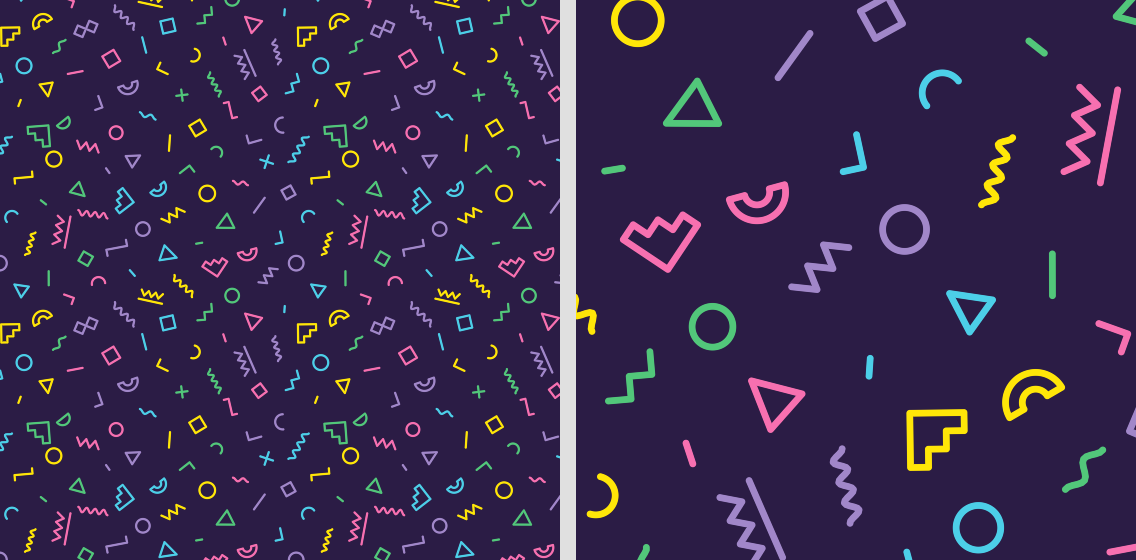
Left: the whole. Right: its middle third, enlarged.
Reproduce this pattern procedurally as a WebGL 2 fragment shader.

```glsl
#version 300 es
precision highp float;

uniform vec2 u_resolution;
out vec4 fragColor;

const float PI = 3.14159;
const float REPEATS = 1.887;      // tiles across the canvas
const float MOTIF_UNIT = 0.0246;  // motif unit, in tiles
const float HALF_STROKE = 0.155;  // in motif units
const float REACH = 3.0;          // largest motif radius, in motif units
const float JITTER = 0.028;       // spread of positions, in tiles
const vec2 SIZE_RANGE = vec2(0.85, 1.15);

const int MOTIFS = 76;            // motifs per tile
const int LATTICE_STEP = 29;      // spreads the motifs evenly
const int SHUFFLE_STEP = 33;      // keeps equal kinds apart
const int KINDS = 18;
const int KIND_COUNT[KINDS] = int[](7, 6, 7, 5, 4, 1, 7, 3, 3, 2, 3, 5, 7, 6, 4, 3, 2, 1);

const vec3 BACKGROUND = vec3(0.17, 0.11, 0.27);
const vec3 PURPLE = vec3(0.63, 0.53, 0.79);
const vec3 YELLOW = vec3(1.00, 0.90, 0.03);
const vec3 PINK = vec3(0.97, 0.44, 0.69);
const vec3 BLUE = vec3(0.30, 0.81, 0.91);
const vec3 GREEN = vec3(0.32, 0.78, 0.48);
const vec3 PALETTE[5] = vec3[](PURPLE, YELLOW, PINK, BLUE, GREEN);

vec4 hash4(float n) {
    vec4 h = fract(n * vec4(0.1031, 0.1030, 0.0973, 0.1099));
    h += dot(h, h.wzxy + 33.33);
    return fract((h.xxyz + h.yzzw) * h.zywx);
}

float segment(vec2 p, vec2 a, vec2 b) {
    vec2 ab = b - a;
    return length(p - a - ab * clamp(dot(p - a, ab) / dot(ab, ab), 0.0, 1.0));
}

// Circular arc centred on the +y direction
float arc(vec2 p, float radius, float halfAngle) {
    float a = clamp(atan(p.x, p.y), -halfAngle, halfAngle);
    return length(p - radius * vec2(sin(a), cos(a)));
}

float polygon(vec2 p, int sides, vec2 radius) {
    float d = 1e3;
    for (int i = 0; i < sides; i++) {
        vec2 a = vec2(i, i + 1) * 2.0 * PI / float(sides);
        d = min(d, segment(p, radius * vec2(cos(a.x), sin(a.x)), radius * vec2(cos(a.y), sin(a.y))));
    }
    return d;
}

// Two samples per cycle give a zigzag, more give a smooth wave
float wave(vec2 p, float cycles, float period, float amplitude, int samples) {
    float d = 1e3;
    int count = int(cycles * float(samples));
    for (int i = 0; i < count; i++) {
        vec2 t = vec2(i, i + 1) / float(samples);
        vec2 x = (t - 0.5 * cycles) * period;
        vec2 y = amplitude * cos(2.0 * PI * t);
        d = min(d, segment(p, vec2(x.x, y.x), vec2(x.y, y.y)));
    }
    return d;
}

// Descending steps, centred on the origin
float steps(vec2 p, int count, float rise) {
    float d = 1e3;
    for (int i = 0; i < count; i++) {
        vec2 a = (float(i) - 0.5 * float(count)) * rise * vec2(1, -1);
        vec2 b = a + vec2(rise, 0);
        d = min(d, min(segment(p, a, b), segment(p, b, b - vec2(0, rise))));
    }
    return d;
}

float motif(vec2 p, int kind) {
    vec2 m = vec2(abs(p.x), p.y);                  // mirrored
    vec2 s = p.x < 0.0 ? -p : p;                   // half-turn symmetric
    switch (kind) {
        case 0: return arc(p, 0.97, PI);           // circle
        case 1: return polygon(p, 4, vec2(1.1));   // square
        case 2: return polygon(p, 3, vec2(1.3, 1.15));
        case 3: return arc(p, 0.95, 1.6);
        case 4: return min(min(arc(p, 1.35, PI / 2.0), arc(p, 0.6, PI / 2.0)),
                           segment(m, vec2(0.6, 0), vec2(1.35, 0)));  // arch
        case 5: return min(arc(p, 1.1, PI / 2.0), segment(p, vec2(-1.1, 0), vec2(1.1, 0)));
        case 6: return wave(p, 3.5, 1.1, 0.32, 10);
        case 7: return wave(p, 1.5, 1.5, 0.25, 10);
        case 8: return wave(p, 2.5, 1.2, 0.5, 2);  // zigzag
        case 9: return steps(p, 2, 1.1);
        case 10: return min(segment(s, vec2(0), vec2(1.3, 0)),
                            segment(s, vec2(1.3, 0), vec2(1.3, 0.75)));  // bracket
        case 11: return segment(p, vec2(-1.1, 0), vec2(1.1, 0));
        case 12: return segment(p, vec2(-0.45, 0), vec2(0.45, 0));
        case 13: return min(segment(p, vec2(0.4, -0.7), vec2(0.4, 0.9)),
                            segment(p, vec2(0.4, -0.7), vec2(-0.6, -0.7)));  // corner
        case 14: return min(steps(p, 3, 0.85), min(segment(p, vec2(-1.275), vec2(-1.275, 1.275)),
                            segment(p, vec2(-1.275), vec2(1.275, -1.275))));  // staircase
        case 15: return min(segment(p, vec2(-1.9, -0.6), vec2(1.9, -0.6)),
                            wave(p - vec2(0, 0.5), 3.0, 1.15, 0.42, 2));  // ridge
        case 16: return min(segment(abs(p), vec2(0), vec2(0.8, 0)), segment(abs(p), vec2(0), vec2(0, 0.8)));
        default: return polygon(m - vec2(0.75, 0), 4, vec2(0.75));  // twin squares
    }
}

void main() {
    float canvas = min(u_resolution.x, u_resolution.y);
    vec2 tile = gl_FragCoord.xy / canvas * REPEATS;
    float blur = 0.6 * REPEATS / (canvas * MOTIF_UNIT);
    vec3 color = BACKGROUND;

    for (int i = 0; i < MOTIFS; i++) {
        // Jittered lattice that wraps at the tile edges
        vec4 rnd = hash4(float(i) + 1.0);
        vec2 center = vec2(i, i * LATTICE_STEP % MOTIFS) / float(MOTIFS) + (rnd.xy - 0.5) * JITTER;
        vec2 p = (fract(tile - center + 0.5) - 0.5) / MOTIF_UNIT;
        if (dot(p, p) > REACH * REACH) continue;

        // Deal a kind and a colour
        int rank = i * SHUFFLE_STEP % MOTIFS;
        int kind = 0;
        for (int left = rank; kind < KINDS - 1 && left >= KIND_COUNT[kind]; kind++) left -= KIND_COUNT[kind];

        float angle = 2.0 * PI * rnd.z;
        float size = mix(SIZE_RANGE.x, SIZE_RANGE.y, rnd.w);
        p = mat2(cos(angle), sin(angle), -sin(angle), cos(angle)) * p;
        float d = motif(p / size, kind) * size - HALF_STROKE;
        color = mix(color, PALETTE[rank % 5], smoothstep(blur, -blur, d));
    }
    fragColor = vec4(color, 1.0);
}
```
